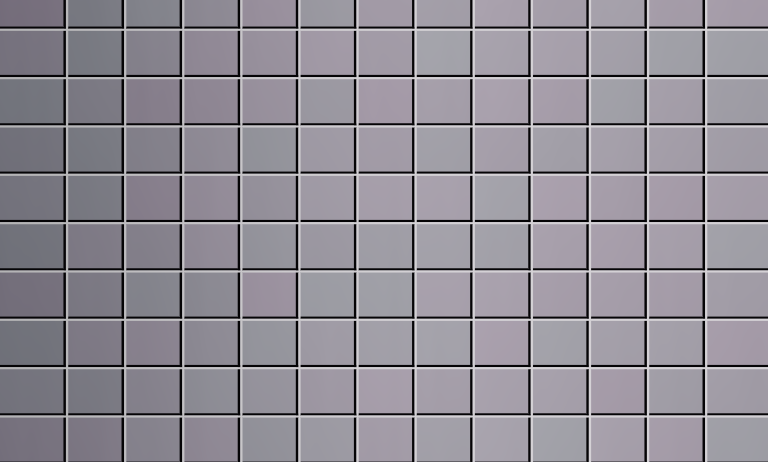
This pattern is drawn by a WebGL 2 fragment shader. Its source:

```glsl
#version 300 es
precision highp float;
// Grid of satin grey-violet tiles with black seams and pale bevel highlights.

uniform vec2 u_resolution;
out vec4 fragColor;

// Layout, as fractions of the canvas, measured from the top left
const vec2 FIRST_SEAM = vec2(0.0859, 0.0622);
const vec2 PITCH = vec2(0.07565, 0.10463);
const vec2 LAST_SEAM = vec2(11.0, 9.0);    // edge columns stay wider
const vec2 SHADOW_WIDTH = vec2(0.0033, 0.0047);
const vec2 LIGHT_WIDTH = vec2(0.0029, 0.0046);
const vec2 SOFTNESS = vec2(0.0014, 0.0023);

// Colours
const vec3 TILE_DARK = vec3(0.418, 0.410, 0.452);
const vec3 TILE_LIGHT = vec3(0.648, 0.628, 0.668);
const vec3 SHADOW = vec3(0.020, 0.015, 0.022);
const vec3 LIGHT_DIM = vec3(0.690, 0.690, 0.695);
const vec3 LIGHT_FULL = vec3(0.830, 0.820, 0.835);
const vec3 PINK_SHIFT = vec3(0.012, -0.008, 0.004);

// Variation
const float TILE_VARIATION = 0.016;
const float TILE_SLOPE = 0.018;
const float STREAK_AMOUNT = 0.006;
const float STREAK_COUNT = 70.0;

float hash(vec2 p) {
    vec3 a = fract(p.xyx * vec3(0.1031, 0.1030, 0.0973));
    a += dot(a, a.yzx + 33.33);
    return fract((a.x + a.y) * a.z);
}

float noise(vec2 p) {
    vec2 i = floor(p), f = fract(p);
    f = f * f * (3.0 - 2.0 * f);
    return mix(mix(hash(i), hash(i + vec2(1, 0)), f.x),
               mix(hash(i + vec2(0, 1)), hash(i + vec2(1, 1)), f.x), f.y);
}

// Smoothed coverage of the interval from lo to hi, on both axes
vec2 band(vec2 d, vec2 lo, vec2 hi, vec2 blur) {
    return clamp((hi - d) / blur + 0.5, 0.0, 1.0)
         - clamp((lo - d) / blur + 0.5, 0.0, 1.0);
}

void main() {
    vec2 uv = gl_FragCoord.xy / u_resolution;
    uv.y = 1.0 - uv.y;

    // Nearest seam, tile index and position inside the tile
    vec2 grid = (uv - FIRST_SEAM) / PITCH;
    vec2 seam = clamp(floor(grid + 0.5), vec2(0.0), LAST_SEAM);
    vec2 d = uv - FIRST_SEAM - seam * PITCH;
    vec2 tile = clamp(floor(grid), vec2(-1.0), LAST_SEAM);
    vec2 inside = clamp(grid - tile, 0.0, 1.0) - 0.5;

    // Broad light falling off towards the left, dimming slightly at far right
    float glow = smoothstep(-0.15, 0.60, uv.x);
    vec3 color = mix(TILE_DARK, TILE_LIGHT, glow);
    color -= 0.014 * smoothstep(0.6, 1.0, uv.x);

    // Tone and tint per tile, gentle slope and fine vertical streaks
    color += (hash(tile + 7.0) - 0.5) * TILE_VARIATION;
    color += (hash(tile + 41.0) - 0.5) * PINK_SHIFT * 2.0;
    color -= dot(inside, vec2(0.6, 0.4)) * TILE_SLOPE;
    color += (noise(vec2(uv.x * STREAK_COUNT, uv.y * 5.0)) - 0.5) * STREAK_AMOUNT;

    // Black right and bottom edges, then unbroken pale left and top edges
    vec2 blur = max(1.0 / u_resolution, SOFTNESS);
    vec2 shade = band(d, -SHADOW_WIDTH, vec2(0.0), blur);
    vec2 shine = band(d, vec2(0.0), LIGHT_WIDTH, blur);
    color = mix(color, SHADOW, max(shade.x, shade.y));
    color = mix(color, mix(LIGHT_DIM, LIGHT_FULL, glow), max(shine.x, shine.y));

    fragColor = vec4(color, 1.0);
}
```
